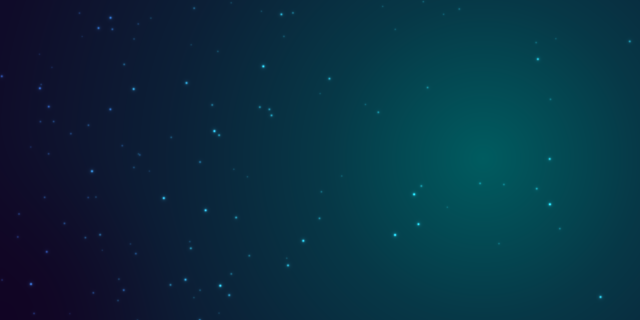
Reproduce this background procedurally as a WebGL 1 fragment shader.

```glsl
precision highp float;

uniform vec2 u_resolution;

#define GLOW_CENTER vec2(0.755, 0.505)
#define GLOW_COLOR vec3(0.0, 0.36, 0.375)
#define TEAL_COLOR vec3(0.025, 0.22, 0.278)
#define NAVY_COLOR vec3(0.045, 0.125, 0.215)
#define NIGHT_COLOR vec3(0.06, 0.045, 0.16)
#define CORNER_COLOR vec3(0.07, 0.01, 0.135)
#define BLUE_STAR vec3(0.2, 0.45, 0.85)
#define CYAN_STAR vec3(0.2, 0.82, 0.9)
#define STAR_LAYERS 3
#define STAR_CELL 0.125
#define STAR_RADIUS 0.0036

float hash(vec2 p) {
  vec3 q = fract(vec3(p.xyx) * 0.1031);
  q += dot(q, q.yzx + 33.33);
  return fract((q.x + q.y) * q.z);
}

// Teal radial glow fading into navy, darkest in the lower left corner
vec3 backdrop(vec2 uv, vec2 aspect) {
  float r = length((uv - GLOW_CENTER) * aspect);
  vec3 color = mix(GLOW_COLOR, TEAL_COLOR, clamp(r / 0.5, 0.0, 1.0));
  color = mix(color, NAVY_COLOR, clamp((r - 0.5) / 0.48, 0.0, 1.0));
  color = mix(color, NIGHT_COLOR, clamp((r - 0.98) / 0.56, 0.0, 1.0));
  float corner = 1.0 - smoothstep(0.0, 0.65, length(uv * aspect));
  return mix(color, CORNER_COLOR, corner * 0.8);
}

// One jittered star per occupied cell, with a small core and a faint halo
vec3 starLayer(vec2 p, float width, float seed) {
  vec2 grid = p / STAR_CELL + seed * vec2(0.37, 0.61);
  vec2 cell = floor(grid);
  vec2 key = cell + seed * 41.0;
  vec2 jitter = vec2(hash(key + 7.3), hash(key + 19.7));
  vec2 offset = fract(grid) - mix(vec2(0.1), vec2(0.9), jitter);
  float d = length(offset) * STAR_CELL;

  // Stars are more frequent on the left and turn from blue to cyan
  float x = (cell.x + 0.5 - seed * 0.37) * STAR_CELL / width;
  float density = mix(0.42, 0.16, smoothstep(0.38, 0.55, x));
  float present = step(hash(key + 3.1), density);
  float power = hash(key + 29.9);
  float brightness = mix(0.12, 0.85, power * power);
  float radius = STAR_RADIUS * mix(0.75, 1.1, power);

  float core = exp(-d * d / (radius * radius));
  float halo = 0.12 * exp(-d * d / (radius * radius * 6.0));
  vec3 tint = mix(BLUE_STAR, CYAN_STAR, smoothstep(0.1, 0.5, x + 0.2 * jitter.x));
  return tint * (core + halo) * brightness * present;
}

void main() {
  vec2 uv = gl_FragCoord.xy / u_resolution;
  vec2 aspect = vec2(u_resolution.x / u_resolution.y, 1.0);
  vec3 color = backdrop(uv, aspect);
  for (int i = 0; i < STAR_LAYERS; i++) {
    color += starLayer(uv * aspect, aspect.x, float(i) + 1.0);
  }
  gl_FragColor = vec4(color, 1.0);
}
```
